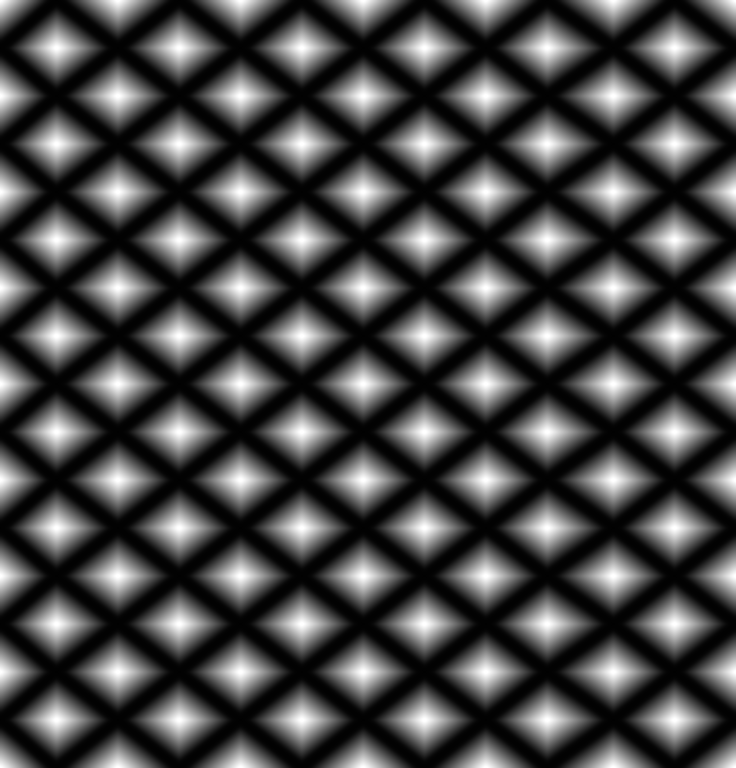
A Shadertoy shader for this pattern:

```glsl
#define REPEATS vec2(6.0, 8.0)
#define DRIFT 0.0065
#define PEAK 1.09
#define FALLOFF 1.24
#define CREASE 0.001
#define TOE 0.004

// Diamond distance: 0 at the cell centre, 1 on its outline, creases softened
float diamond(vec2 p) {
    vec2 q = 2.0 * (fract(p + 0.5) - 0.5);
    vec2 soft = sqrt(q * q + CREASE);
    return soft.x + soft.y;
}

// Sideways column drift, zero at both edges so the tile closes
float columnDrift(float x) {
    return DRIFT * (smoothstep(0.0, 0.077, x) - smoothstep(0.74, 0.83, x));
}

void mainImage(out vec4 fragColor, in vec2 fragCoord) {
    vec2 uv = fragCoord / iResolution.xy;
    uv.x += columnDrift(uv.x);

    // Two interleaved lattices, offset by half a cell
    vec2 p = uv * REPEATS;
    float d = min(diamond(p), diamond(p + 0.5));

    // Linear glow that fades softly into the dark bands
    float ramp = PEAK - FALLOFF * d;
    float glow = 0.5 * (ramp + sqrt(ramp * ramp + TOE));
    fragColor = vec4(vec3(clamp(glow, 0.0, 1.0)), 1.0);
}
```
